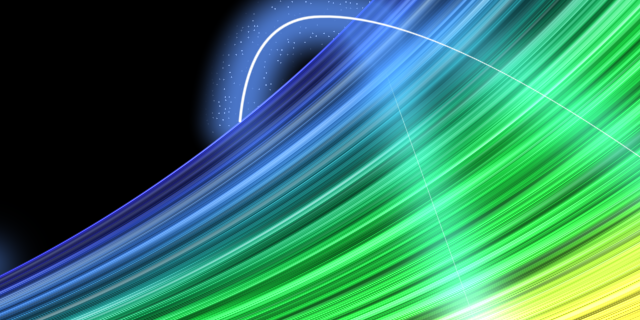
Write a Shadertoy shader that draws this background.

```glsl
// Curved ribbon of spectral light streaks with a glowing arc and beam on black.
#define CENTRE vec2(-1.89, 3.91)
#define RADIUS 4.218
#define ARC_START vec2(0.75, 0.622)
#define ARC_TOP vec2(1.0, 0.948)
#define ARC_END vec2(2.05, 0.475)
#define BEAM_TOP vec2(1.15, 0.93)
#define BEAM_FOOT vec2(1.49, -0.02)
#define GLOW_BLUE vec3(0.29, 0.46, 0.78)
#define GLOW_CYAN vec3(0.45, 0.90, 0.84)
#define STREAK_CONTRAST 1.05

float hash(vec2 p) {
    p = fract(p * vec2(0.1031, 0.1137));
    p += dot(p, p.yx + 33.33);
    return fract((p.x + p.y) * p.x * 7.31);
}

float noise(vec2 p) {
    vec2 i = floor(p), f = fract(p);
    f = f * f * (3.0 - 2.0 * f);
    return mix(mix(hash(i), hash(i + vec2(1, 0)), f.x),
               mix(hash(i + vec2(0, 1)), hash(i + vec2(1, 1)), f.x), f.y);
}

float bump(float x, float width) {
    return exp(-x * x / (width * width));
}

float segmentDistance(vec2 p, vec2 a, vec2 b) {
    vec2 d = b - a;
    return length(p - a - d * clamp(dot(p - a, d) / dot(d, d), 0.0, 1.0));
}

float curveDistance(vec2 p, vec2 a, vec2 control, vec2 b) {
    float nearest = 1e3;
    vec2 last = a;
    for (int i = 1; i <= 24; i++) {
        float t = float(i) / 24.0;
        vec2 next = mix(mix(a, control, t), mix(control, b, t), t);
        nearest = min(nearest, segmentDistance(p, last, next));
        last = next;
    }
    return nearest;
}

// Colour across the ribbon, from navy through green to yellow
vec3 spectrum(float u) {
    vec3 c = mix(vec3(0.09, 0.09, 0.53), vec3(0.18, 0.38, 0.68), smoothstep(0.04, 0.22, u));
    c = mix(c, vec3(0.10, 0.47, 0.50), smoothstep(0.24, 0.48, u));
    c = mix(c, vec3(0.06, 0.52, 0.30), smoothstep(0.45, 0.68, u));
    c = mix(c, vec3(0.08, 0.70, 0.22), smoothstep(0.65, 0.92, u));
    c = mix(c, vec3(0.16, 0.82, 0.26), smoothstep(0.95, 1.35, u));
    c = mix(c, vec3(0.70, 0.90, 0.25), smoothstep(1.45, 1.85, u));
    return mix(c, vec3(0.96, 0.93, 0.30), smoothstep(1.80, 2.20, u));
}

// Layered noise, stretched along the ribbon
float streaks(float u, float along) {
    float sum = 0.0, weight = 0.36, frequency = 17.0;
    for (int i = 0; i < 4; i++) {
        sum += weight * noise(vec2(u * frequency + 7.0, along + float(i) * 19.0));
        weight *= 0.78;
        frequency *= 2.2;
    }
    return sum;
}

vec3 ribbon(float u, float along) {
    float s = streaks(u, along);
    float shade = smoothstep(0.22, 0.80, s);
    vec3 c = spectrum(u);
    c *= 0.95 + STREAK_CONTRAST * (shade - 0.45);
    // Pale threads and two broad highlights
    float pale = 0.55 * smoothstep(0.52, 0.85, s);
    pale += 0.40 * pow(noise(vec2(u * 62.0, along * 0.6 + 50.0)), 5.0);
    pale += 0.45 * bump(u - 0.18, 0.018) + 0.40 * bump(u - 0.43, 0.013);
    pale += 0.22 * bump(u - 0.07, 0.012);
    return mix(c, mix(c, vec3(0.86, 0.97, 1.0), 0.8), clamp(pale, 0.0, 0.9));
}

void mainImage(out vec4 fragColor, in vec2 fragCoord) {
    vec2 p = fragCoord / iResolution.y;
    float pixel = 1.0 / iResolution.y;

    float arc = min(curveDistance(p, ARC_START, vec2(0.78, 0.945), ARC_TOP),
                    curveDistance(p, ARC_TOP, vec2(1.36, 0.96), ARC_END));
    float beam = segmentDistance(p, BEAM_TOP, BEAM_FOOT);

    // Blue haze and dust behind the ribbon
    float haze = smoothstep(0.165, 0.015, arc);
    haze += 0.55 * bump(length(p - vec2(-0.04, 0.17)), 0.09);
    vec3 color = GLOW_BLUE * haze;
    vec2 cell = floor(p * 55.0);
    vec2 jitter = vec2(hash(cell + 3.0), hash(cell + 71.0)) * 0.6 + 0.2;
    float dot1 = smoothstep(0.22, 0.08, length(fract(p * 55.0) - jitter));
    color += 0.22 * dot1 * step(0.45, hash(cell + 19.0)) * bump(arc - 0.06, 0.03);

    // Streaked ribbon: copies of the edge curve shifted sideways
    float edge = length(p - CENTRE) - RADIUS;
    float rise = p.y - CENTRE.y;
    float u = p.x - CENTRE.x - sqrt(max(RADIUS * RADIUS - rise * rise, 0.0));
    vec3 band = ribbon(u, (p.x + p.y) * 0.7);
    band += vec3(0.12, 0.14, 0.30) * bump(edge, 0.006);

    // Coloured light over the ribbon
    vec3 light = mix(vec3(0.43, 0.65, 0.96), GLOW_CYAN, smoothstep(0.15, 0.75, u));
    float glow = 0.62 * bump(arc, 0.13) * (0.7 + 0.3 * smoothstep(1.1, 1.8, p.x));
    glow += 0.68 * bump(beam, mix(0.13, 0.09, p.y));
    glow = min(glow, 0.78);
    band = mix(band, light, glow) + 0.45 * glow * (band - 0.4);
    band += 0.30 * bump(length(p - vec2(1.49, 0.0)), 0.13);
    color = mix(color, band, smoothstep(-pixel, pixel, edge));

    // Bright arc, tapering to the right, and the thin beam
    float arcWidth = mix(0.0042, 0.0014, smoothstep(0.85, 1.6, p.x));
    float arcLine = smoothstep(arcWidth + pixel, arcWidth - pixel, arc);
    color = mix(color, vec3(1.0), arcLine * mix(1.0, 0.8, smoothstep(1.1, 1.7, p.x)));
    float beamLine = smoothstep(0.001 + pixel, 0.001 - pixel, beam);
    color = mix(color, vec3(0.82, 1.0, 0.97), 0.6 * beamLine * smoothstep(0.80, 0.60, p.y));

    fragColor = vec4(clamp(color, 0.0, 1.0), 1.0);
}
```
